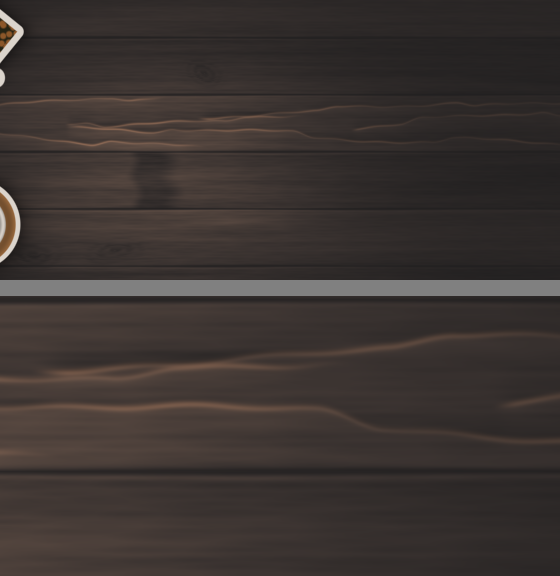
Top: the whole. Bottom: its middle third, enlarged.
This texture is drawn by a Shadertoy shader. Its source:

```glsl
// Dark stained wood planks lit from the left, with crockery at the left edge.
// Grain is layered sines plus stretched cellular noise; pale veins, knots and
// seams are distance functions. Positions are in units of canvas height.

const vec3 CHARCOAL = vec3(0.128, 0.122, 0.124);
const vec3 UMBER = vec3(0.23, 0.20, 0.19);
const vec3 TAN = vec3(0.34, 0.28, 0.25);
const vec3 VEIN_GLOW = vec3(0.23, 0.145, 0.09);
const vec3 CHINA = vec3(0.86, 0.83, 0.80);
const vec3 COFFEE = vec3(0.60, 0.41, 0.24);
const float PLANK_BASE = 0.05;
const float PLANK_HEIGHT = 0.204;

vec2 hash2(vec2 p) {
    vec3 q = fract(p.xyx * vec3(0.1031, 0.1030, 0.0973));
    q += dot(q, q.yzx + 33.33);
    return fract((q.xx + q.yz) * q.zy);
}

// Distance to the nearest scattered point
float cellular(vec2 p) {
    vec2 cell = floor(p), f = fract(p);
    float nearest = 2.0;
    for (int j = -1; j <= 1; j++)
        for (int i = -1; i <= 1; i++) {
            vec2 o = vec2(i, j);
            nearest = min(nearest, length(o + hash2(cell + o + 40.0) - f));
        }
    return nearest;
}

// Horizontal grain: sines across y whose phase drifts along x
float streaks(vec2 p, float freq, float seed, int octaves) {
    float sum = 0.0, amp = 0.5;
    for (int i = 0; i < octaves; i++) {
        float n = float(i);
        float drift = 1.4 * sin(p.x * (1.3 + 0.8 * n) + seed + 2.1 * n)
                    + 0.6 * sin(p.x * 5.3 - seed * n);
        float swell = 0.65 + 0.35 * sin(p.x * 2.7 + p.y * freq * 0.23 + seed * 3.0 + n);
        sum += amp * swell * sin(p.y * freq + seed * (n + 1.7) + drift);
        freq *= 1.73;
        amp *= 0.8;
    }
    return sum;
}

float bell(float x, float width) {
    x /= width;
    return exp(-x * x);
}

// Wandering growth line: x = bright crest, y = pale below and dark above
vec2 vein(vec2 p, vec2 a, vec2 b, float seed) {
    float t = (p.x - a.x) / (b.x - a.x);
    float steps = smoothstep(-0.25, 0.25, sin(p.x * 6.3 + seed));
    float y = mix(a.y, b.y, t) + 0.016 * (steps - 0.5)
            + 0.006 * sin(p.x * 9.0 + seed * 2.0) + 0.002 * sin(p.x * 41.0 + seed);
    float d = p.y - y;
    float ends = smoothstep(0.0, 0.03, t) * (1.0 - smoothstep(0.8, 1.0, t));
    float side = mix(1.0, -0.8, smoothstep(-0.003, 0.003, d));
    float crest = bell(d, 0.0042) * (0.7 + 0.3 * sin(p.x * 13.0 + seed));
    return ends * vec2(crest, side * exp(-abs(d) / 0.022));
}

// Dark oval with faint growth rings
float knot(vec2 p, vec2 center, vec2 size) {
    vec2 q = (p - center) / size;
    q.y += 0.25 * sin(q.x * 2.0 + center.x * 9.0);
    float r = length(q);
    return exp(-r * r) * (0.75 + 0.25 * sin(r * 13.0));
}

float roundBox(vec2 p, float halfSize, float radius) {
    vec2 q = abs(p) - halfSize + radius;
    return length(max(q, 0.0)) + min(max(q.x, q.y), 0.0) - radius;
}

vec3 paint(vec3 base, vec3 ink, float d) {
    return mix(base, ink, 1.0 - smoothstep(-0.003, 0.003, d));
}

vec3 wood(vec2 p) {
    float row = (p.y - PLANK_BASE) / PLANK_HEIGHT;
    float plank = floor(row), seed = plank * 2.37 + 5.0;
    float light = bell(p.x - 0.52, 0.68) * bell(p.y - 0.40, 0.46);

    // Knots darken the wood and bend the grain around them
    float knots = knot(p, vec2(0.73, 0.74), vec2(0.055, 0.04))
                + knot(p, vec2(0.12, 0.10), vec2(0.09, 0.05))
                + knot(p, vec2(0.41, 0.10), vec2(0.09, 0.04));
    vec2 g = p + vec2(seed, 0.018 * knots);

    float broad = streaks(g, 28.0, seed, 4);
    float fine = streaks(g, 190.0, seed + 1.0, 3);
    float fibre = cellular(g * vec2(11.0, 105.0)) - 0.45;
    float tone = 0.13 + 0.68 * light + broad * (0.05 + 0.17 * light)
               + (fine * 0.07 + fibre * 0.12) * (0.35 + light)
               + 0.05 * sin(seed * 4.0) - 0.22 * knots;

    // Scorched band and a pale streak on the lower planks
    float bandX = p.x + 0.12 * (p.y - 0.35) + 0.012 * sin(p.y * 55.0);
    float band = smoothstep(0.46, 0.51, bandX) * (1.0 - smoothstep(0.57, 0.66, bandX));
    tone -= 0.36 * band * float(plank == 1.0);
    tone += 0.28 * bell(p.y - 0.205 - 0.03 * (p.x - 0.8), 0.012) * bell(p.x - 0.78, 0.2);

    // Veins on the middle plank
    vec2 v = vein(p, vec2(0.23, 0.555), vec2(1.1, 0.585), 1.0)
           + vein(p, vec2(0.23, 0.550), vec2(2.3, 0.470), 2.6)
           + vein(p, vec2(0.70, 0.590), vec2(2.4, 0.655), 5.2)
           + vein(p, vec2(-0.1, 0.535), vec2(0.75, 0.460), 4.0)
           + vein(p, vec2(-0.1, 0.605), vec2(0.60, 0.665), 0.4)
           + vein(p, vec2(1.25, 0.550), vec2(2.4, 0.625), 3.3);
    v *= float(plank == 2.0);
    tone += v.y * (0.07 + 0.2 * light);

    // Seams: a dark gap with a thin lit edge below
    float gap = (row - floor(row + 0.5)) * PLANK_HEIGHT + 0.001 * sin(p.x * 7.0 + seed);
    tone += 0.22 * (0.2 + light) * bell(gap + 0.007, 0.003);
    tone *= 1.0 - 0.75 * bell(gap, 0.004);

    tone = clamp(tone, 0.0, 1.2);
    vec3 color = mix(CHARCOAL, UMBER, min(tone * 2.0, 1.0));
    color += (TAN - UMBER) * max(tone * 2.0 - 1.0, 0.0);
    return color + VEIN_GLOW * v.x * (0.28 + 0.8 * light);
}

vec3 crockery(vec3 color, vec2 p) {
    // Cup with ringed foam
    float cup = length(p - vec2(-0.091, 0.198));
    color *= 1.0 - 0.45 * exp(-max(cup - 0.16, 0.0) / 0.035);
    color = paint(color, CHINA, cup - 0.164);
    color = paint(color, COFFEE * (0.9 + 0.15 * sin(cup * 90.0)), cup - 0.147);
    color = paint(color, CHINA * (0.85 + 0.12 * sin(cup * 260.0)), cup - 0.112);

    // Tilted dish of food
    vec2 q = p - vec2(-0.13, 0.867);
    q = mat2(0.63, -0.777, 0.777, 0.63) * q;
    float dish = roundBox(q, 0.16, 0.025);
    color *= 1.0 - 0.4 * exp(-max(dish, 0.0) / 0.03);
    color = paint(color, CHINA, dish);
    float crumbs = cellular(p * 45.0);
    vec3 food = mix(vec3(0.55, 0.34, 0.16), vec3(0.15, 0.14, 0.08), smoothstep(0.3, 0.7, crumbs));
    color = paint(color, food, dish + 0.024);

    // Spoon tip
    return paint(color, CHINA, length((p - vec2(-0.012, 0.722)) * vec2(1.0, 0.85)) - 0.03);
}

void mainImage(out vec4 fragColor, in vec2 fragCoord) {
    vec2 p = fragCoord / iResolution.y;
    fragColor = vec4(crockery(wood(p), p), 1.0);
}
```
